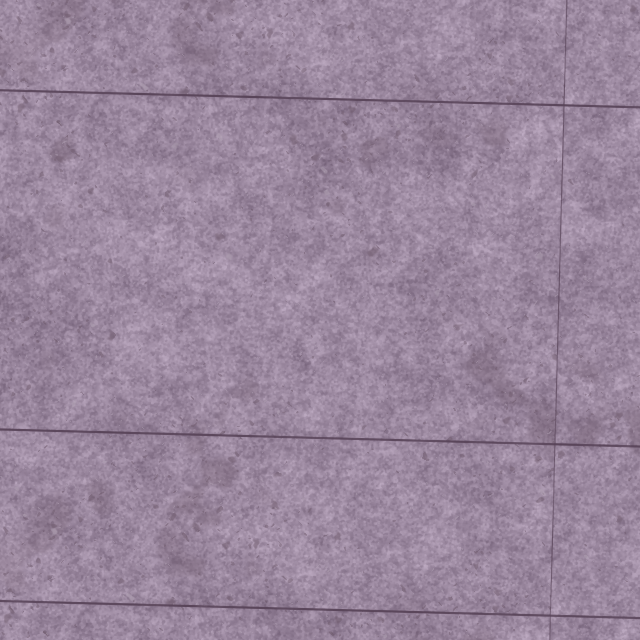
This texture is drawn by a Shadertoy shader. Its source:

```glsl
// Mauve stone cladding: tall and short slab courses, thin dark seams, grainy speckled surface.

const vec3 STONE = vec3(0.608, 0.534, 0.625);
const vec3 PALE  = vec3(0.69, 0.63, 0.70);
const vec3 STAIN = vec3(0.43, 0.35, 0.42);
const vec3 SEAM  = vec3(0.34, 0.26, 0.34);

const float TILT = 0.0267;                  // slight rotation of the wall
const vec2 ORIGIN = vec2(0.859, 0.061);     // a seam crossing
const vec2 PERIOD = vec2(1.2, 0.798);       // slab width, tall + short course
const float SHORT_COURSE = 0.268;

vec3 hash3(vec2 p) {
    vec3 h = fract(p.xyx * vec3(0.1031, 0.1030, 0.0973));
    h += dot(h, h.yzx + 33.33);
    return fract((h.xxy + h.yzz) * h.zyx);
}

// Cellular noise: x = nearest distance, y = nearest id, z = smooth blend of ids
vec3 cells(vec2 p) {
    vec2 cell = floor(p);
    float nearest = 9.0, id = 0.0, sum = 0.0, total = 0.0;
    for (int j = -1; j <= 1; j++)
    for (int i = -1; i <= 1; i++) {
        vec2 c = cell + vec2(i, j);
        vec3 h = hash3(c + 57.0);
        vec2 d = c + h.xy - p;
        float d2 = dot(d, d);
        float weight = exp(-4.0 * d2);
        sum += weight * h.z;
        total += weight;
        if (d2 < nearest) { nearest = d2; id = h.z; }
    }
    return vec3(sqrt(nearest), id, sum / total);
}

// Smooth variation centred on zero
float mottle(vec2 p, float scale) {
    return cells(p * scale + scale).z - 0.5;
}

// Scattered round flecks; density is the share of cells that hold one
float flecks(vec2 p, float scale, float density) {
    vec3 c = cells(p * scale + 3.7 * scale);
    float radius = mix(0.12, 0.30, fract(c.y * 91.7));
    return step(c.y, density) * (1.0 - smoothstep(0.45 * radius, radius, c.x));
}

// Layered sines that make the outlines ragged
vec2 ragged(vec2 p) {
    vec2 bend = 2.0 * sin(p * 90.0);
    return p + 0.0022 * sin(p.yx * vec2(230.0, 170.0) + bend)
             + 0.0010 * sin(p.yx * vec2(610.0, 530.0) - bend.yx);
}

float line(float d, float halfWidth, float px) {
    return clamp((halfWidth - d) / px + 0.5, 0.0, 1.0);
}

vec3 stone(vec2 p, float aboveSeam) {
    vec2 q = ragged(p);
    float patches = mottle(q, 9.0);
    float dirt = exp(-aboveSeam / 0.035);

    // Broad clouds down to fine grain
    float shade = 0.05 * mottle(q, 5.0) + 0.06 * mottle(q, 17.0)
                + 0.07 * mottle(q, 48.0)
                + 0.09 * mottle(p * vec2(0.8, 1.0), 150.0)
                + 0.12 * mottle(p, 310.0);
    vec3 color = STONE + shade;

    // Dark clusters, denser near the foot of each slab
    float cluster = smoothstep(-0.05, 0.30, patches + 0.12 * dirt);
    float smudge = smoothstep(0.05, 0.35, mottle(q, 26.0)) * cluster;
    color = mix(color, STAIN, 0.35 * smudge);
    color = mix(color, STAIN, 0.50 * flecks(q, 34.0, 0.03 + 0.22 * cluster));
    color = mix(color, STAIN, 0.45 * flecks(q, 85.0, 0.04 + 0.16 * cluster));

    // Sparse pale chips and fine bright grit
    color = mix(color, PALE, 0.55 * flecks(q, 38.0, 0.03));
    color = mix(color, PALE, 0.45 * flecks(q, 130.0, 0.10));
    return color;
}

void mainImage(out vec4 fragColor, in vec2 fragCoord) {
    float px = 1.0 / iResolution.y;
    vec2 uv = fragCoord * px;

    // Wall axes, folded so that each pair of courses repeats
    vec2 wall = uv + TILT * vec2(-uv.y, uv.x);
    vec2 slab = mod(wall - ORIGIN, PERIOD);
    float aboveSeam = slab.y < SHORT_COURSE ? slab.y : slab.y - SHORT_COURSE;
    vec2 toSeam = min(slab, PERIOD - slab);
    toSeam.y = min(toSeam.y, abs(slab.y - SHORT_COURSE));

    vec3 color = stone(slab, aboveSeam);

    // Soft shading beside the joints, then the worn joints themselves
    color -= 0.035 * exp(-toSeam.y / 0.004) + 0.015 * exp(-toSeam.x / 0.003);
    float wear = 0.35 * mottle(wall, 40.0);
    color = mix(color, SEAM, line(toSeam.x, 0.0009, px) * (0.62 + wear));
    color = mix(color, SEAM, line(toSeam.y, 0.0017, px) * (0.88 + 0.5 * wear));

    fragColor = vec4(clamp(color, 0.0, 1.0), 1.0);
}
```
